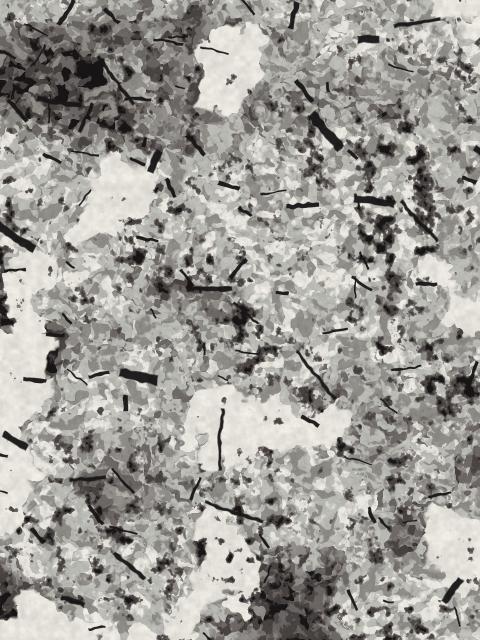
Give the GLSL for this texture, as a Shadertoy shader.

```glsl
const vec3 CREAM = vec3(0.90, 0.89, 0.86);
const vec3 PALE  = vec3(0.73, 0.73, 0.71);
const vec3 ASH   = vec3(0.56, 0.55, 0.53);
const vec3 SMOKE = vec3(0.42, 0.40, 0.39);
const vec3 UMBER = vec3(0.28, 0.26, 0.25);
const vec3 INK   = vec3(0.09, 0.08, 0.085);

const float COARSE_GRAINS = 24.0;   // grains across the canvas width
const float FINE_GRAINS   = 62.0;
const float DARK_SCALE    = 3.4;
const float CREAM_SCALE   = 4.3;
const float SPECK_SCALE   = 48.0;
const float CREAM_LEVEL   = 0.615;
const float SPECK_LEVEL   = 0.635;
const vec2  DARK_CENTRE   = vec2(0.33, 0.88);
const float NEEDLE_CHANCE = 0.38;
const float NEEDLE_ANGLE  = -0.45;
const int   SAMPLES       = 2;      // per axis

float hash(vec2 p) {
    return fract(sin(dot(p, vec2(127.1, 311.7))) * 43758.5453);
}

vec2 hash2(vec2 p) {
    return vec2(hash(p), hash(p + 17.3));
}

float noise(vec2 p) {
    vec2 cell = floor(p), f = fract(p);
    f = f * f * (3.0 - 2.0 * f);
    return mix(mix(hash(cell), hash(cell + vec2(1, 0)), f.x),
               mix(hash(cell + vec2(0, 1)), hash(cell + 1.0), f.x), f.y);
}

float fbm(vec2 p) {
    float sum = 0.0, weight = 0.5;
    for (int i = 0; i < 4; i++) {
        sum += weight * noise(p);
        p = mat2(1.6, 1.2, -1.2, 1.6) * p + 5.7;
        weight *= 0.5;
    }
    return sum / 0.9375;
}

// Nearest grain: centre in xy, random id in z, gap to the border in w
vec4 grains(vec2 p, float scale) {
    vec2 q = p * scale, home = floor(q);
    vec4 best = vec4(0.0);
    float nearest = 9.0, second = 9.0;
    for (int y = -1; y <= 1; y++)
    for (int x = -1; x <= 1; x++) {
        vec2 cell = home + vec2(x, y);
        vec2 centre = cell + hash2(cell);
        float d = length(q - centre);
        if (d < nearest) {
            second = nearest;
            nearest = d;
            best.xyz = vec3(centre / scale, hash(cell + 41.9));
        } else second = min(second, d);
    }
    best.w = second - nearest;
    return best;
}

// Coverage of scattered dark blades, one candidate per grid cell
float needles(vec2 p, float scale) {
    vec2 q = p * scale, home = floor(q);
    float cover = 0.0;
    for (int y = -1; y <= 1; y++)
    for (int x = -1; x <= 1; x++) {
        vec2 cell = home + vec2(x, y) + scale * 3.0;
        vec2 shape = hash2(cell + 7.7);
        float angle = NEEDLE_ANGLE + (hash(cell + 3.1) - 0.5) * 1.3;
        if (hash(cell + 5.3) < 0.25) angle -= 1.2;
        vec2 d = q - home - vec2(x, y) - hash2(cell);
        d = vec2(cos(angle) * d.x + sin(angle) * d.y, cos(angle) * d.y - sin(angle) * d.x);
        vec2 halfSize = vec2(mix(0.12, 0.40, shape.x), mix(0.018, 0.055, shape.y * shape.y));
        vec2 outside = abs(d) - halfSize;
        float blade = 1.0 - smoothstep(-0.008, 0.012, max(outside.x, outside.y));
        cover = max(cover, blade * step(hash(cell + 9.1), NEEDLE_CHANCE));
    }
    return cover;
}

vec3 stone(vec2 p) {
    // Ragged grain outlines
    vec2 warp = vec2(fbm(p * 14.0), fbm(p * 14.0 + 31.0)) - 0.5;
    vec2 fray = vec2(noise(p * 95.0), noise(p * 95.0 + 53.0)) - 0.5;
    vec2 w = p + 0.06 * warp + 0.010 * fray;
    vec4 coarse = grains(w, COARSE_GRAINS);
    vec4 fine = grains(w + 3.0, FINE_GRAINS);
    float detail = fbm(p * 85.0) - 0.5;

    // Pale flaky ground
    float tone = 0.6 * fine.z + 0.4 * coarse.z + 0.35 * detail;
    vec3 col = mix(ASH, PALE, smoothstep(0.26, 0.38, tone));
    col = mix(col, CREAM, smoothstep(0.56, 0.70, tone));
    col *= 0.94 + 0.06 * smoothstep(0.0, 0.15, fine.w);

    // Smoky to black clusters
    vec2 offCentre = p - DARK_CENTRE;
    float dark = fbm(mix(w, coarse.xy, 0.6) * DARK_SCALE + 11.0)
               + 0.10 * exp(-6.0 * dot(offCentre, offCentre)) - 0.03
               + 0.19 * (fine.z - 0.5) + 0.14 * (coarse.z - 0.5) + 0.12 * detail;
    col = mix(col, ASH, smoothstep(0.56, 0.58, dark));
    col = mix(col, SMOKE, smoothstep(0.59, 0.62, dark));
    col = mix(col, UMBER, smoothstep(0.66, 0.69, dark));
    col = mix(col, INK, smoothstep(0.73, 0.77, dark));

    // Broad cream crystals
    float creamField = fbm(mix(w, coarse.xy, 0.4) * CREAM_SCALE + 47.0)
                     + 0.06 * (coarse.z - 0.5);
    float cream = smoothstep(CREAM_LEVEL - 0.006, CREAM_LEVEL + 0.006, creamField);
    col = mix(col, CREAM * (0.985 + 0.02 * coarse.z), cream);

    // Peppery specks gathered in drifts
    float speck = fbm(p * SPECK_SCALE + 71.0) + 0.5 * (fbm(p * 6.0 + 23.0) - 0.5)
                - 0.13 * cream - SPECK_LEVEL;
    col = mix(col, min(col, SMOKE), smoothstep(-0.02, 0.02, speck));
    col = mix(col, min(col, UMBER), smoothstep(0.03, 0.07, speck));
    col = mix(col, min(col, INK), smoothstep(0.11, 0.17, speck));

    // Black blades, large and small
    vec2 bent = p + 0.012 * warp + 0.004 * fray;
    float blade = max(needles(bent, 6.0), needles(bent, 12.0));
    col = mix(col, INK, 0.95 * blade);
    return col * (1.0 + 0.16 * detail);
}

void mainImage(out vec4 fragColor, in vec2 fragCoord) {
    vec3 sum = vec3(0.0);
    for (int y = 0; y < SAMPLES; y++)
    for (int x = 0; x < SAMPLES; x++) {
        vec2 offset = (vec2(x, y) + 0.5) / float(SAMPLES) - 0.5;
        sum += stone((fragCoord + offset) / iResolution.x);
    }
    fragColor = vec4(sum / float(SAMPLES * SAMPLES), 1.0);
}
```
